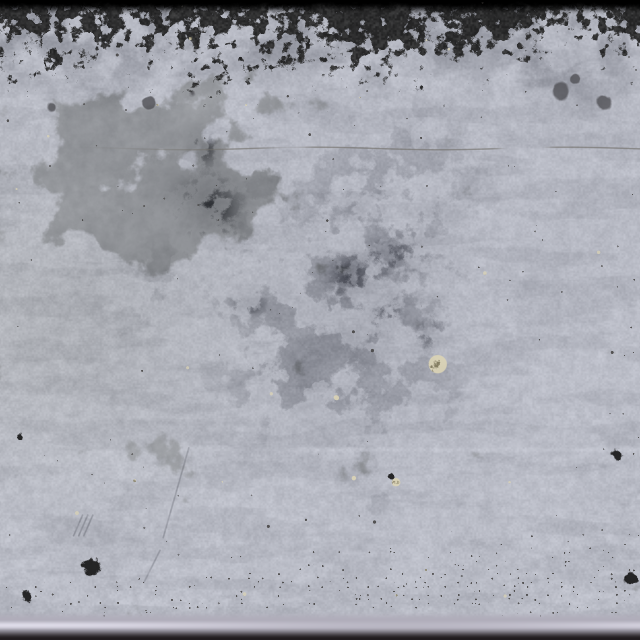
Reproduce this texture procedurally as a WebGL 2 fragment shader.

```glsl
#version 300 es
precision highp float;

uniform vec2 u_resolution;
out vec4 fragColor;
vec2 uv;

float hash(vec2 p) {
    vec3 q = fract(vec3(p.xyx) * 0.1031);
    q += dot(q, q.yzx + 33.33);
    return fract((q.x + q.y) * q.z);
}

float noise(vec2 p) {
    vec2 i = floor(p), f = fract(p);
    f = f * f * (3.0 - 2.0 * f);
    return mix(mix(hash(i), hash(i + vec2(1, 0)), f.x),
               mix(hash(i + vec2(0, 1)), hash(i + vec2(1, 1)), f.x), f.y);
}

float fbm(vec2 p) {
    float sum = 0.0, amp = 0.52;
    for (int i = 0; i < 5; i++) {
        sum += amp * noise(p);
        p = mat2(1.6, 1.2, -1.2, 1.6) * p + 17.3;
        amp *= 0.5;
    }
    return sum;
}

// Soft elliptical weight
float cloud(float x, float y, float rx, float ry) {
    vec2 q = (uv - vec2(x, y)) / vec2(rx, ry);
    return exp(-dot(q, q));
}

// Spot with a ragged rim
float blot(float x, float y, float radius, float rough) {
    float d = length(uv - vec2(x, y)) + (rough - 0.5) * radius * 1.8;
    return smoothstep(radius, radius * 0.65, d);
}

// One jittered dot in some cells of a grid
float specks(float cells, float density, float size) {
    vec2 p = uv * cells + cells, id = floor(p);
    vec2 centre = 0.3 + 0.4 * vec2(hash(id + 7.0), hash(id + 31.0));
    float radius = size * (0.4 + 0.6 * hash(id + 53.0));
    return step(hash(id), density) * smoothstep(radius, radius * 0.5, length(p - id - centre));
}

float scratch(vec2 a, vec2 b) {
    vec2 v = b - a, q = uv - a;
    return smoothstep(0.0025, 0.0, length(q - v * clamp(dot(q, v) / dot(v, v), 0.0, 1.0)));
}

void main() {
    uv = gl_FragCoord.xy / u_resolution;
    float broad = fbm(uv * 7.0), medium = fbm(uv * 24.0 + 5.0);
    float fine = fbm(uv * 85.0 + 11.0), grain = noise(uv * 330.0);
    float depth = 1.0 - uv.y;

    // Painted base
    vec3 col = vec3(0.73, 0.74, 0.78) + 0.07 * (broad - 0.5) + 0.08 * (fine - 0.5) + 0.045 * (grain - 0.5);
    col -= vec3(0.03, 0.03, 0.045) * cloud(0.05, 0.5, 0.3, 0.25);
    col -= 0.035 * smoothstep(0.48, 0.65, fbm(uv * vec2(9, 45)));

    // Large grey stain at upper left
    float stain = cloud(0.2, 0.72, 0.13, 0.1) + 0.8 * cloud(0.24, 0.64, 0.11, 0.05)
        + 0.8 * cloud(0.38, 0.71, 0.1, 0.07) + 0.5 * cloud(0.2, 0.82, 0.15, 0.05)
        + 0.55 * cloud(0.03, 0.73, 0.09, 0.025);
    float wet = smoothstep(0.46, 0.66, stain + 1.3 * (medium - 0.5) + 0.9 * (broad - 0.5));
    col = mix(col, vec3(0.55, 0.56, 0.575) + 0.14 * (broad - 0.5) + 0.08 * (fine - 0.5), wet * 0.85);

    // Mottled peeling in the middle
    float wear = 0.65 * cloud(0.55, 0.53, 0.21, 0.2) + 0.45 * cloud(0.47, 0.4, 0.11, 0.11)
        + 0.3 * cloud(0.66, 0.35, 0.06, 0.06) + 0.35 * cloud(0.25, 0.54, 0.1, 0.07)
        + 0.35 * cloud(0.62, 0.74, 0.15, 0.12) + 0.3 * cloud(0.58, 0.22, 0.05, 0.04);
    float flakes = smoothstep(0.5, 0.6, medium * 0.75 + fine * 0.25 + 0.12 * (wear - 0.5));
    col -= 0.13 * flakes * min(wear * 1.5, 1.0) + 0.07 * wear * smoothstep(0.4, 0.65, broad);

    // Dark bruises inside the worn parts
    float bruise = cloud(0.325, 0.675, 0.045, 0.04) + 0.8 * cloud(0.32, 0.77, 0.02, 0.025)
        + 0.8 * cloud(0.545, 0.565, 0.03, 0.03) + 0.7 * cloud(0.61, 0.6, 0.045, 0.03)
        + 0.8 * cloud(0.39, 0.525, 0.025, 0.018) + 0.6 * cloud(0.6, 0.51, 0.03, 0.025)
        + 0.5 * cloud(0.67, 0.48, 0.025, 0.025);
    col -= bruise * (0.07 + 0.3 * smoothstep(0.5, 0.68, fine * 0.6 + medium * 0.4));

    // Crumbling soot along the top
    float haze = 1.0 - smoothstep(0.06, 0.19, depth + 0.12 * (broad - 0.5));
    col -= 0.11 * haze * smoothstep(0.35, 0.6, medium);
    float bias = 0.2 - 3.9 * depth + 0.06 * cloud(0.66, 0.94, 0.2, 0.06) + 0.45 * (broad - 0.5) + 0.35 * (medium - 0.5);
    float cracks = 0.1 * smoothstep(0.12, 0.0, abs(noise(uv * vec2(75, 95) + 3.0 * medium) - 0.5));
    float soot = smoothstep(-0.04, 0.12, fine - 0.52 + bias + cracks * depth * 0.0 + cracks * (1.0 - uv.x));
    col = mix(col, vec3(0.09) + 0.16 * fine * grain, soot * 0.93);
    col *= smoothstep(0.004, 0.022, depth + 0.012 * (fine - 0.5));

    // Hairline crack, pale seam and slanted scratches
    float crack = smoothstep(0.0022, 0.0, abs(uv.y - 0.768 - 0.002 * sin(uv.x * 16.0)));
    crack *= smoothstep(0.08, 0.4, uv.x) * smoothstep(0.3, 0.6, noise(uv * vec2(11, 1)));
    col = mix(col, vec3(0.45, 0.44, 0.42), crack * 0.65);
    col += 0.03 * smoothstep(0.006, 0.0, abs(uv.y - 0.297)) * smoothstep(0.25, 0.5, uv.x);
    float marks = scratch(vec2(0.255, 0.16), vec2(0.295, 0.3)) + scratch(vec2(0.225, 0.09), vec2(0.25, 0.14));
    for (float x = 0.115; x < 0.135; x += 0.008)
        marks += scratch(vec2(x, 0.163), vec2(x + 0.014, 0.195));
    col -= 0.13 * min(marks, 1.0) * (0.4 + fine);

    // Scattered dirt, denser toward the lower edge and right side
    float grime = cloud(0.8, 0.085, 0.3, 0.045) + 0.6 * cloud(0.3, 0.065, 0.25, 0.03) + 0.5 * cloud(1.0, 0.4, 0.02, 0.1);
    float dirt = specks(150.0, 0.2 * grime, 0.32) + 0.7 * specks(95.0, 0.012, 0.22) + specks(30.0, 0.018, 0.11);
    col = mix(col, vec3(0.2, 0.19, 0.18), min(dirt, 1.0) * 0.75);

    // Black chips and slate drops
    float chips = blot(0.142, 0.118, 0.016, fine) + blot(0.965, 0.289, 0.009, fine)
        + blot(0.986, 0.1, 0.011, fine) + blot(0.042, 0.07, 0.01, fine)
        + blot(0.032, 0.317, 0.006, fine) + blot(0.612, 0.254, 0.006, fine);
    col = mix(col, vec3(0.08), min(chips, 1.0) * 0.9);
    float drops = blot(0.877, 0.861, 0.014, medium) + blot(0.941, 0.841, 0.013, medium)
        + blot(0.898, 0.877, 0.01, medium) + blot(0.234, 0.838, 0.01, medium)
        + blot(0.081, 0.833, 0.01, medium) + blot(0.3, 0.855, 0.011, medium);
    col = mix(col, vec3(0.31, 0.31, 0.33), min(drops, 1.0) * 0.8);

    // Cream paint dots
    float cream = smoothstep(0.0155, 0.013, length(uv - vec2(0.684, 0.431))) + blot(0.526, 0.378, 0.006, medium)
        + blot(0.619, 0.246, 0.007, medium) + blot(0.553, 0.253, 0.006, medium) + 0.8 * specks(22.0, 0.035, 0.09);
    col = mix(col, vec3(0.86, 0.83, 0.71) - 0.35 * smoothstep(0.62, 0.75, fine), min(cream, 1.0) * 0.9);

    // Rounded ledge at the bottom
    col = mix(col, vec3(0.69, 0.68, 0.73), smoothstep(0.045, 0.032, uv.y));
    col += 0.18 * smoothstep(0.009, 0.0, abs(uv.y - 0.023)) * (0.6 + 0.4 * cos(uv.x * 5.0));
    col = mix(vec3(0.13, 0.11, 0.12), col, smoothstep(0.002, 0.02, uv.y));
    fragColor = vec4(clamp(col, 0.0, 1.0), 1.0);
}
```
